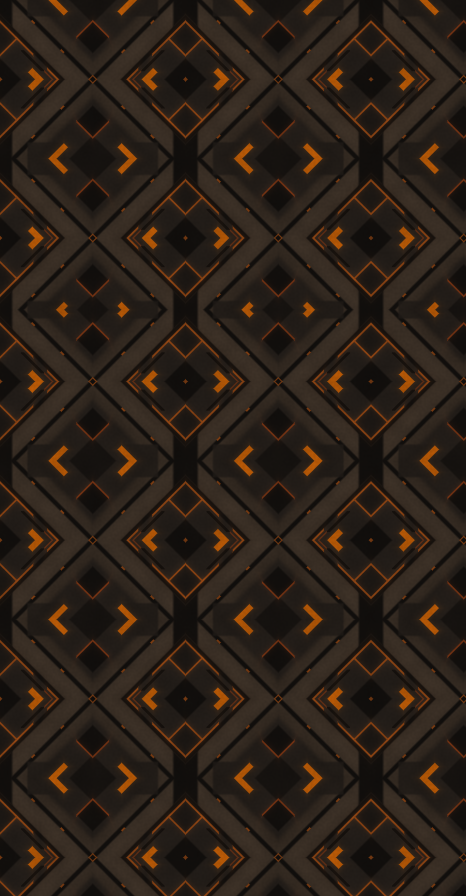
Write a WebGL 1 fragment shader that draws this pattern.

```glsl
precision highp float;
// Dark mirrored lattice of nested diamonds with glowing orange chevrons.
// Space is folded into one quarter cell, then painted with diamond distances;
// a mirror line above the middle shortens one row, and noise adds light wear.

uniform vec2 u_resolution;

const float UNITS = 768.0;              // drawing units per canvas height
const vec2 HALF_CELL = vec2(79.5, 68.0);
const float MIRROR_Y = 502.5;           // height of the mirror line
const float MIRROR_GAP = 61.5;          // mirror line to nearest diamond centre
const float DIAG = 0.70711;

const vec3 BLACK  = vec3(0.065, 0.055, 0.047);
const vec3 PANEL  = vec3(0.128, 0.108, 0.092);
const vec3 BROWN  = vec3(0.215, 0.174, 0.138);
const vec3 ORANGE = vec3(0.68, 0.33, 0.025);
const vec3 COPPER = vec3(0.52, 0.25, 0.07);
const vec3 RUST   = vec3(0.44, 0.19, 0.07);

vec2 gradientAt(vec2 cell) {
  float h = fract(sin(dot(cell, vec2(127.1, 311.7))) * 4375.85);
  return vec2(cos(6.2832 * h), sin(6.2832 * h));
}

float gradientNoise(vec2 p) {
  vec2 i = floor(p), f = fract(p);
  vec2 w = f * f * f * (f * (f * 6.0 - 15.0) + 10.0);
  vec2 e = vec2(1.0, 0.0);
  float a = dot(gradientAt(i), f);
  float b = dot(gradientAt(i + e.xy), f - e.xy);
  float c = dot(gradientAt(i + e.yx), f - e.yx);
  float d = dot(gradientAt(i + e.xx), f - e.xx);
  return mix(mix(a, b, w.x), mix(c, d, w.x), w.y);
}

// Coverage of a signed distance, softened over the given width.
float cover(float d, float soft) {
  return 1.0 - smoothstep(-0.5 * soft, 0.5 * soft, d);
}

float diamond(vec2 p, float r) {
  return (abs(p.x) + abs(p.y) - r) * DIAG;
}

float box(vec2 p, vec2 halfSize) {
  vec2 d = abs(p) - halfSize;
  return max(d.x, d.y);
}

// Corner of a diamond band; cut squares off the ends of both arms.
float chevron(vec2 p, float inner, float outer, float cut) {
  float band = max(diamond(p, outer), -diamond(p, inner));
  return max(band, (cut - p.x + abs(p.y)) * DIAG);
}

// Distance to a symmetric V starting at height tip and ending at x = reach.
float caret(vec2 p, float tip, float reach, float halfWidth) {
  return max(abs(p.y - p.x - tip) * DIAG - halfWidth, p.x - reach);
}

vec3 glow(vec3 col, vec3 light, float d, float aa) {
  col += light * 0.13 * exp(-max(d, 0.0) * 0.45);
  return mix(col, light, cover(d, aa));
}

// Lighter diagonal straps, dark seams and their small copper ticks.
vec3 straps(vec3 col, vec2 q, float aa) {
  float s = q.x + q.y, t = q.x - q.y;
  float strap = cover(abs(s - 75.0) * DIAG - 14.5, 6.0);
  col = mix(col, BROWN * (1.06 - 0.008 * abs(s - 67.0)), strap);
  col = mix(col, BLACK, cover(max(q.x - 10.5, (55.0 - s) * DIAG), 3.0));
  col = mix(col, BLACK, cover(abs(s - 79.5) * DIAG - 1.9, aa + 1.0));
  col = mix(col, BLACK, cover(abs(s - 53.0) * DIAG - 1.7, aa + 0.6));
  float along = mod(t + 45.7, 50.0) - 25.0;
  float tick = box(vec2(along, s - 77.5) * DIAG, vec2(1.9, 0.8));
  col = mix(col, COPPER, cover(max(tick, t - 60.0), aa) * 0.85);
  float knot = abs(diamond(q - vec2(HALF_CELL.x, 0.0), 3.2)) - 0.5;
  return mix(col, COPPER, cover(knot, aa) * 0.8);
}

// Large framed diamond around the cell centre.
vec3 framedDiamond(vec3 col, vec2 q, float aa) {
  float edge = diamond(q, 49.5);
  col = mix(col, PANEL * 0.78, cover(diamond(q - vec2(0.0, 35.0), 14.0), aa));
  col = mix(col, BLACK, cover(diamond(q, 18.0), aa + 1.0));
  float inset = max(abs(edge + 4.0) - 1.2, box(q - vec2(29.0, 16.0), vec2(11.0, 9.0)));
  col = mix(col, BLACK, cover(inset, aa));
  float gap = 6.0 - abs(q.x - 34.5);
  col = glow(col, COPPER, max(abs(edge) - 0.75, gap), aa);
  col = glow(col, COPPER, max(caret(q, 20.5, 14.5, 0.7), edge), aa);
  float inner = max(abs(edge + 3.2) - 0.6, 38.0 - q.x);
  col = mix(col, RUST, cover(inner, aa) * 0.7);
  col = mix(col, COPPER, cover(diamond(q, 2.0), aa) * 0.8);
  return glow(col, ORANGE, chevron(q, 30.0, 37.5, 18.0), aa);
}

// Dark diamond stack at the cell corner, flanked by the bigger chevrons.
vec3 darkStack(vec3 col, vec2 b, float aa) {
  col = mix(col, PANEL * 0.92, cover(box(b - vec2(40.0, 0.0), vec2(16.0, 14.0)), 2.5) * 0.85);
  col = mix(col, BLACK * 1.25, cover(diamond(b, 20.0), aa + 1.0));
  col = mix(col, BLACK, cover(diamond(b - vec2(0.0, 32.0), 13.5), aa + 1.0));
  col = glow(col, RUST, caret(b, 18.0, 14.0, 0.65), aa);
  return glow(col, ORANGE, chevron(b, 31.0, 38.0, 11.5), aa);
}

void main() {
  float aa = 1.3 * UNITS / u_resolution.y;
  vec2 p = gl_FragCoord.xy * UNITS / u_resolution.y;
  vec2 folded = vec2(p.x - 2.0 * HALF_CELL.x, abs(p.y - MIRROR_Y) - MIRROR_GAP);
  vec2 q = abs(mod(folded + HALF_CELL, 2.0 * HALF_CELL) - HALF_CELL);
  vec3 col = straps(PANEL, q, aa);
  col = framedDiamond(col, q, aa);
  col = darkStack(col, HALF_CELL - q, aa);
  float wear = 0.10 * gradientNoise(folded * 0.06) + 0.07 * gradientNoise(folded * 0.43);
  gl_FragColor = vec4(col * (1.0 + wear), 1.0);
}
```
